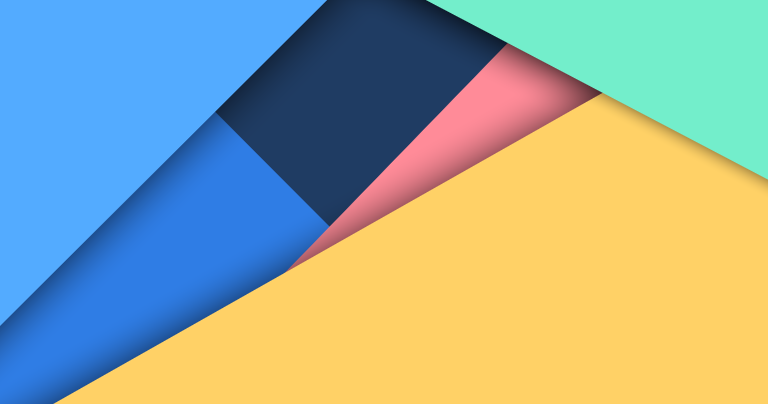
A Shadertoy shader for this background:

```glsl
// Overlapping sheets of coloured paper with diagonal edges and soft shadows.

// Signed distance to the line from a to b, positive on its left side.
float side(vec2 p, vec2 a, vec2 b) {
    vec2 dir = normalize(b - a);
    return dir.x * (p.y - a.y) - dir.y * (p.x - a.x);
}

// Antialiased coverage of the positive side.
float cover(float d) {
    return clamp(d * iResolution.y + 0.5, 0.0, 1.0);
}

// Lay a sheet over the base, darkening the base close to its edge.
vec3 lay(vec3 base, vec3 sheet, float d, float strength, float width) {
    float fade = clamp(1.0 + min(d, 0.0) / width, 0.0, 1.0);
    base *= 1.0 - strength * fade * fade;
    return mix(base, sheet, cover(d));
}

void mainImage(out vec4 fragColor, in vec2 fragCoord) {
    vec2 p = fragCoord / iResolution.y;

    // Signed distances to the sheet edges
    float blue = side(p, vec2(0.815, 0.440), vec2(0.533, 0.723));
    float pink = side(p, vec2(1.257, 0.894), vec2(0.711, 0.331));
    float sky = side(p, vec2(0.0, 0.193), vec2(0.810, 1.0));
    float yellow = side(p, vec2(1.491, 0.770), vec2(0.136, 0.0025));
    float mint = side(p, vec2(1.054, 1.0), vec2(1.896, 0.558));

    // Flat sheets at the bottom of the stack
    vec3 color = vec3(0.122, 0.235, 0.388);
    color = mix(color, vec3(0.184, 0.490, 0.898), cover(blue));
    color = mix(color, vec3(1.0, 0.545, 0.596), cover(pink));

    // Raised sheets with shadows
    color = lay(color, vec3(0.325, 0.670, 1.0), sky, 0.38, 0.12);
    color = lay(color, vec3(1.0, 0.820, 0.400), yellow, 0.36, 0.11);

    // The top sheet lies closer to the yellow one, so its shadow is tighter there
    float near = cover(yellow);
    color = lay(color, vec3(0.450, 0.933, 0.795), mint,
                mix(0.55, 0.30, near), mix(0.11, 0.045, near));

    fragColor = vec4(color, 1.0);
}
```
